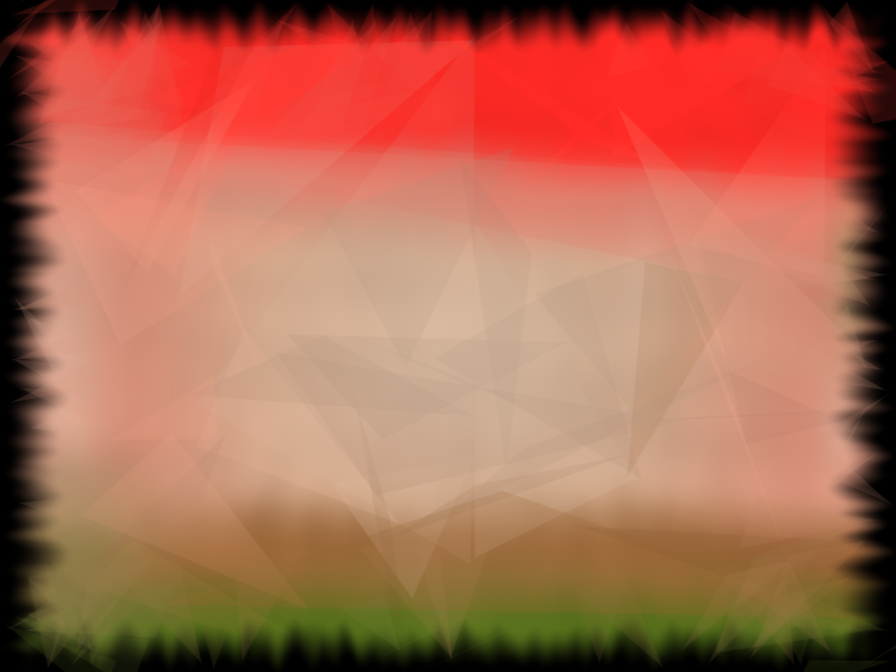
Reproduce this background procedurally as a Shadertoy shader.

```glsl
// Overlapping translucent shards in red, cream and olive, frayed into a black border.

const vec3 RED = vec3(0.98, 0.16, 0.14);
const vec3 ROSE = vec3(0.88, 0.49, 0.42);
const vec3 TAN = vec3(0.80, 0.62, 0.51);
const vec3 CREAM = vec3(0.84, 0.73, 0.63);
const vec3 BROWN = vec3(0.60, 0.39, 0.20);
const vec3 GREEN = vec3(0.32, 0.43, 0.09);
const vec3 SALMON = vec3(0.84, 0.50, 0.42);
const vec3 PALE = vec3(0.87, 0.74, 0.66);

vec2 hash2(vec2 p) {
    vec3 q = fract(p.xyx * vec3(0.1031, 0.1030, 0.0973));
    q += dot(q, q.yzx + 33.33);
    return fract((q.xx + q.yz) * q.zy);
}

float gradientNoise(vec2 p) {
    vec2 cell = floor(p), f = fract(p);
    vec2 u = f * f * (3.0 - 2.0 * f);
    vec4 d;
    for (int i = 0; i < 4; i++) {
        vec2 corner = vec2(float(i % 2), float(i / 2));
        d[i] = dot(hash2(cell + corner + 50.0) * 2.0 - 1.0, f - corner);
    }
    return mix(mix(d.x, d.y, u.x), mix(d.z, d.w, u.x), u.y);
}

float side(vec2 p, vec2 a, vec2 b) {
    vec2 e = b - a;
    return (e.x * (p.y - a.y) - e.y * (p.x - a.x)) / max(length(e), 0.0001);
}

// Smooth coverage of triangle abc.
float shard(vec2 p, vec2 a, vec2 b, vec2 c, float blur) {
    float s = sign(side(c, a, b));
    float d = s * min(s * side(p, a, b) * s, min(s * side(p, b, c) * s, s * side(p, c, a) * s));
    d = min(s * side(p, a, b), min(s * side(p, b, c), s * side(p, c, a)));
    return smoothstep(-blur, blur, d);
}

float glow(vec2 p, vec2 center, vec2 radius) {
    vec2 q = (p - center) / radius;
    return exp(-dot(q, q));
}

// Broad colour fields, from olive ground to red sky.
vec3 field(vec2 p) {
    float tilt = p.y + 0.09 * (p.x - 0.5);
    float ground = p.y + 0.12 * (p.x - 0.5) * (p.x - 0.5);
    vec3 col = mix(GREEN, BROWN, smoothstep(0.06, 0.19, ground));
    col = mix(col, TAN, smoothstep(0.18, 0.32, ground));
    float flank = smoothstep(0.17, 0.40, abs(p.x - 0.51));
    col = mix(col, SALMON, 0.75 * flank * smoothstep(0.10, 0.36, p.y));
    col = mix(col, CREAM, 0.9 * glow(p, vec2(0.53, 0.47), vec2(0.23, 0.22)));
    col = mix(col, ROSE, smoothstep(0.60, 0.74, tilt));
    col = mix(col, RED, smoothstep(0.71, 0.82, tilt));
    // Pale and green patches along the sides
    col = mix(col, PALE, 0.6 * glow(p, vec2(0.07, 0.45), vec2(0.05, 0.25)));
    col = mix(col, PALE, 0.5 * glow(p, vec2(0.94, 0.38), vec2(0.03, 0.09)));
    col = mix(col, PALE, 0.4 * glow(p, vec2(0.72, 0.57), vec2(0.025, 0.10)));
    col = mix(col, vec3(0.55, 0.58, 0.36), 0.6 * glow(p, vec2(0.95, 0.60), vec2(0.025, 0.12)));
    col = mix(col, vec3(0.50, 0.48, 0.27), 0.7 * glow(p, vec2(0.08, 0.16), vec2(0.10, 0.13)));
    return mix(col, ROSE, 0.6 * glow(p, vec2(0.07, 0.84), vec2(0.10, 0.14)));
}

// Border light, broken into streaks that run inward.
float frame(vec2 p) {
    vec2 inset = min(p, 1.0 - p);
    float across = gradientNoise(vec2(p.x * 8.0, p.y * 42.0));
    float along = gradientNoise(vec2(p.x * 50.0, p.y * 8.0) + 17.0);
    inset += vec2(across, along) * vec2(0.030, 0.034);
    return smoothstep(0.008, 0.070, inset.x) * smoothstep(0.005, 0.075, inset.y);
}

void mainImage(out vec4 fragColor, in vec2 fragCoord) {
    vec2 p = fragCoord / iResolution.xy;
    float px = 1.0 / iResolution.y;
    float mottle = gradientNoise(p * vec2(5.0, 13.0)) + 0.5 * gradientNoise(p * vec2(26.0, 9.0));
    float light = frame(p);
    vec3 col = field(p + vec2(0.0, 0.025 * mottle)) * (1.0 + 0.07 * mottle);

    // Large facets around the centre
    col = mix(col, PALE, 0.12 * shard(p, vec2(0.53, 0.95), vec2(0.525, 0.16), vec2(0.22, 0.40), px));
    col = mix(col, CREAM, 0.22 * shard(p, vec2(0.37, 0.28), vec2(0.46, 0.11), vec2(0.53, 0.32), px));
    col = mix(col, CREAM, 0.22 * shard(p, vec2(0.53, 0.67), vec2(0.53, 0.17), vec2(0.71, 0.29), px));
    col = mix(col, BROWN, 0.15 * shard(p, vec2(0.72, 0.61), vec2(0.83, 0.58), vec2(0.70, 0.29), px));
    col = mix(col, BROWN, 0.22 * shard(p, vec2(0.18, 0.10), vec2(0.56, 0.27), vec2(0.97, 0.08), px));
    col = mix(col, RED, 0.18 * shard(p, vec2(0.03, 0.82), vec2(0.98, 0.73), vec2(0.52, 0.99), px));
    col = mix(col, ROSE, 0.22 * shard(p, vec2(0.04, 0.80), vec2(0.98, 0.54), vec2(0.97, 0.73), px));
    col = mix(col, PALE, 0.13 * shard(p, vec2(0.25, 0.93), vec2(0.20, 0.56), vec2(0.53, 0.94), px));

    // Scattered faint facets, alternately warm and pale
    for (int i = 0; i < 36; i++) {
        float id = float(i);
        vec2 a = hash2(vec2(id, 3.0));
        vec2 b = a + (hash2(vec2(id, 11.0)) - 0.5) * vec2(0.8, 0.6);
        vec2 c = a + (hash2(vec2(id, 29.0)) - 0.5) * vec2(0.3, 0.9);
        vec3 tint = field(a * 0.3 + p * 0.7) * (i % 2 == 0 ? 0.86 : 1.13);
        col = mix(col, tint, 0.20 * shard(p, a, b, c, px));
    }
    col *= light;

    // Thin splinters reaching out over the border
    for (int i = 0; i < 96; i++) {
        float id = float(i);
        vec2 h = hash2(vec2(id, 47.0)), k = hash2(vec2(id, 71.0));
        float far = i % 4 < 2 ? 0.0 : 1.0;
        vec2 tip = vec2(h.x, mix(0.005 + 0.03 * h.y, 0.995 - 0.03 * h.y, far));
        vec2 root = vec2(h.x + (k.x - 0.5) * 0.20, mix(0.06 + 0.14 * k.y, 0.94 - 0.14 * k.y, far));
        vec2 width = vec2(0.015 + 0.03 * k.y, 0.01);
        if (i % 2 == 0) { tip = tip.yx; root = root.yx; width = width.yx; }
        vec3 tint = mix(field(root), PALE, 0.25 * h.y);
        col = mix(col, tint, 0.16 * shard(p, tip, root - width, root + width, px));
    }
    fragColor = vec4(clamp(col, 0.0, 1.0), 1.0);
}
```
